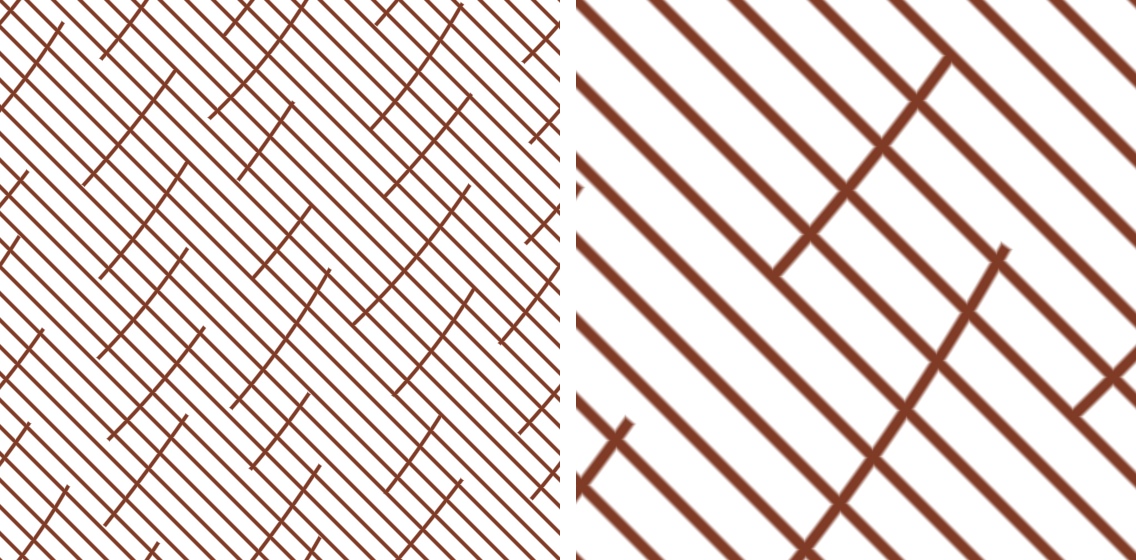
Left: the whole. Right: its middle third, enlarged.
Give the GLSL for this pattern, as a WebGL 1 fragment shader.

```glsl
precision highp float;
// Brown diagonal pinstripes on white, crossed by scattered, slightly bowed strokes.
uniform vec2 u_resolution;

vec4 hash4(vec2 id) {
  vec4 seed = vec4(dot(id, vec2(127.1, 311.7)), dot(id, vec2(269.5, 183.3)),
                   dot(id, vec2(419.2, 371.9)), dot(id, vec2(85.3, 247.1)));
  return fract(sin(seed + 3.7) * 43758.55);
}

// Distance to the centre of the nearest of 21 falling stripes.
float stripeDistance(vec2 p) {
  return abs(fract((p.x + p.y) * 21.0 + 0.5) - 0.5) / (21.0 * sqrt(2.0));
}

// Signed distance to a butt-ended rising stroke that sags to the lower right.
float strokeDistance(vec2 p, float angle, float len, float bow, float halfWidth) {
  vec2 dir = vec2(cos(angle), sin(angle));
  float along = dot(p, dir);
  float across = dot(p, vec2(dir.y, -dir.x));
  float u = 2.0 * along / len;
  across -= bow * (1.0 - u * u);
  return max(abs(across) - halfWidth, abs(along) - 0.5 * len);
}

void main() {
  vec2 p = gl_FragCoord.xy / u_resolution;
  float halfWidth = 0.0034;
  float d = stripeDistance(p) - halfWidth;

  // Strokes on a sheared 4 by 6 lattice that closes on itself, with jitter.
  for (int col = 0; col < 4; col++) {
    for (int row = 0; row < 6; row++) {
      vec2 id = vec2(float(col), float(row));
      vec4 h = hash4(id);
      vec4 k = hash4(id + 17.0);
      vec2 center = vec2(id.x / 4.0, (id.y + 1.75 * id.x) / 6.0);
      center += (h.x - 0.5) * vec2(0.05, 0.06) + (h.y - 0.5) * vec2(0.03, -0.03);

      // About a third are short; the longer ones bend more.
      float len = h.z < 0.3 ? 0.172 : mix(0.24, 0.335, h.w * h.w);
      float angle = mix(0.86, 0.96, k.x);
      float bow = len * len * mix(0.03, 0.12, k.y);

      vec2 q = fract(p - center + 0.5) - 0.5;
      d = min(d, strokeDistance(q, angle, len, bow, halfWidth));
    }
  }

  // Soft ink edge, never narrower than a pixel.
  float soft = max(0.0016, 0.7 / u_resolution.y);
  float ink = 1.0 - smoothstep(-soft, soft, d);
  gl_FragColor = vec4(mix(vec3(1.0), vec3(0.5, 0.23, 0.15), ink), 1.0);
}
```
